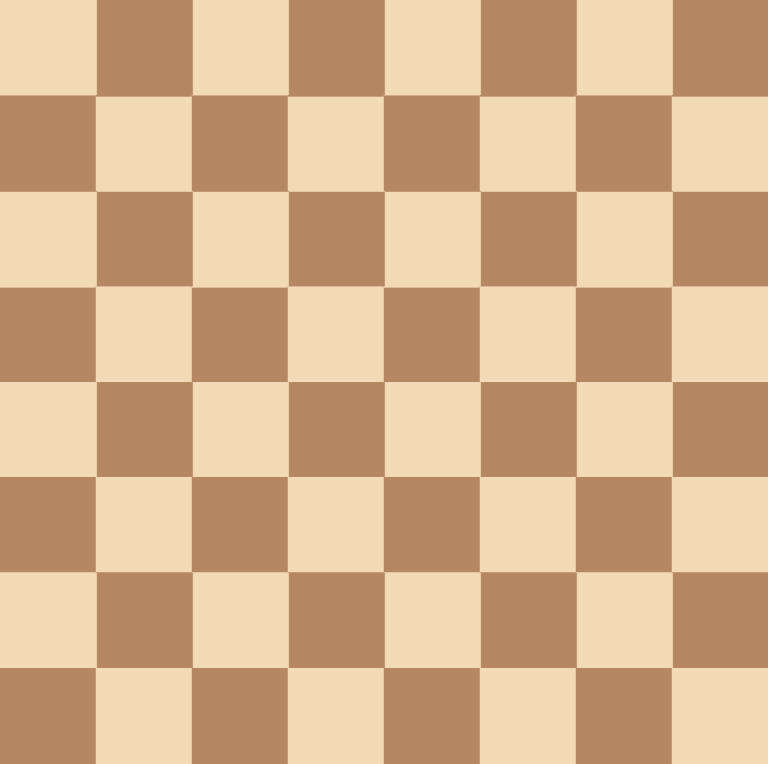
A Shadertoy shader for this pattern:

```glsl
// An eight by eight checkerboard in flat tan and cream, light at the top left.
// Each axis gives a smoothed sign that flips at every grid edge; their product
// picks the colour. Tiny offsets keep the seams from lining up perfectly.

#define CELLS      8.0
#define LIGHT      vec3(0.949, 0.855, 0.714)
#define DARK       vec3(0.710, 0.533, 0.388)
#define ROW_SHIFT  0.0007   // sideways jog of alternate rows
#define ROW_DRIFT  0.0004   // common sideways offset of the seams
#define EDGE_SAG   0.0010   // slow vertical drift of the row seams
#define COLUMN_JOG 0.0008   // vertical jog of alternate columns, upper rows
#define SOFTNESS   1.0      // seam blend, in output samples

const float TAU = 6.2831853;

// +1 for even indices, -1 for odd ones
float parity(float index) {
    return 1.0 - 2.0 * mod(index, 2.0);
}

// Nearest inner grid edge, leaving the outer border free of seams
float nearestEdge(float position) {
    return clamp(floor(position * CELLS + 0.5), 1.0, CELLS - 1.0);
}

// Alternating sign along one axis, smoothed across the given edge
float stripe(float position, float edge, float offset, float blend) {
    float side = (position - edge / CELLS - offset) / blend;
    return parity(edge) * clamp(2.0 * side, -1.0, 1.0);
}

void mainImage(out vec4 fragColor, in vec2 fragCoord) {
    // Canvas coordinates, measured from the top left
    vec2 uv = fragCoord / iResolution.xy;
    uv.y = 1.0 - uv.y;
    vec2 blend = SOFTNESS / iResolution.xy;

    vec2 cell = floor(uv * CELLS);
    vec2 edge = vec2(nearestEdge(uv.x), nearestEdge(uv.y));

    // Vertical seams step left and right from row to row
    float offsetX = ROW_DRIFT + ROW_SHIFT * parity(cell.y);

    // Horizontal seams drift slowly; the first and third also jog by column
    float jog = (edge.y - 2.0) * step(edge.y, 3.5) * parity(cell.x);
    float offsetY = EDGE_SAG * sin(TAU * edge.y / CELLS) + COLUMN_JOG * jog;

    float checker = stripe(uv.x, edge.x, offsetX, blend.x)
                  * stripe(uv.y, edge.y, offsetY, blend.y);

    fragColor = vec4(mix(DARK, LIGHT, 0.5 + 0.5 * checker), 1.0);
}
```
